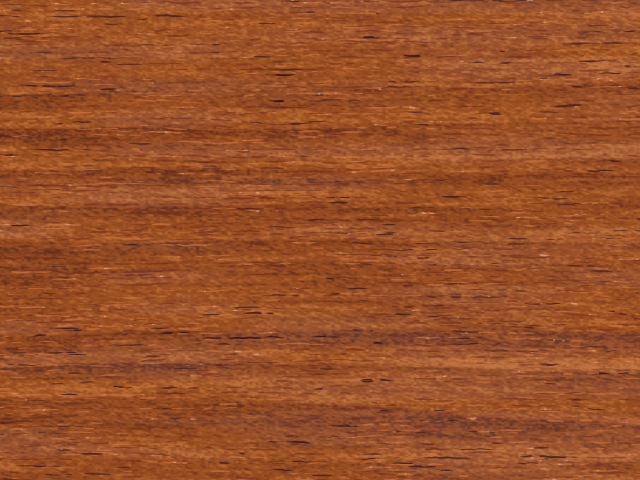
Give the GLSL for this texture, as a WebGL 1 fragment shader.

```glsl
precision highp float;
// Polished reddish-brown wood with horizontal growth bands, pores and pale flecks.

uniform vec2 u_resolution;

float hash(vec2 p) {
  vec3 q = fract(vec3(p.xyx) * 0.1031);
  q += dot(q, q.yzx + 33.33);
  return fract((q.x + q.y) * q.z);
}

float noise(vec2 p) {
  vec2 i = floor(p), f = fract(p);
  f = f * f * (3.0 - 2.0 * f);
  return mix(mix(hash(i), hash(i + vec2(1.0, 0.0)), f.x),
             mix(hash(i + vec2(0.0, 1.0)), hash(i + vec2(1.0, 1.0)), f.x), f.y);
}

// Growth bands: crisp dark upper edge, fading to light further down.
float growthBands(vec2 p) {
  float v = p.y * 9.0 + 1.8 * noise(vec2(p.x * 0.3, p.y * 6.0 + 7.0))
          + 0.2 * noise(p * vec2(4.0, 14.0));
  float band = floor(v);
  float depth = 1.0 - fract(v);
  float ramp = smoothstep(-0.2, 0.8, depth) * (1.0 - smoothstep(0.92, 1.0, depth));
  float strength = 0.3 + 0.7 * hash(vec2(band, 4.0));
  return (ramp - 0.55) * strength;
}

// Thin tapered dashes, one per stretched cell, kept with the given chance.
float dashes(vec2 p, vec2 cells, float chance, float seed) {
  p.y += 0.004 * noise(p * vec2(18.0, 8.0) + seed) + 0.002 * noise(p * vec2(75.0, 20.0));
  vec2 q = p * cells + seed;
  q.x += 17.0 * hash(vec2(floor(q.y), seed));
  vec2 id = floor(q), f = fract(q) - 0.5;
  float halfLength = mix(0.15, 0.48, hash(id + seed + 9.0));
  float along = f.x / halfLength;
  float taper = sqrt(max(0.0, 1.0 - along * along));
  float offset = 0.3 * (hash(id + seed + 21.0) - 0.5);
  float halfWidth = taper * mix(0.0009, 0.0022, hash(id + seed + 5.0)) * cells.y;
  float blur = 0.0014 * cells.y;
  float line = 1.0 - smoothstep(halfWidth - blur, halfWidth + blur, abs(f.y - offset));
  float broken = smoothstep(0.25, 0.6, noise(p * vec2(60.0, 80.0) + seed));
  float cluster = smoothstep(0.3, 0.75, noise(p * vec2(2.0, 9.0) + seed * 3.0));
  return line * smoothstep(0.0, 0.4, taper) * broken
       * step(hash(id + seed), chance * (0.35 + cluster));
}

vec3 woodColor(float tone) {
  vec3 color = mix(vec3(0.40, 0.19, 0.12), vec3(0.59, 0.295, 0.125), smoothstep(-0.1, 0.5, tone));
  return mix(color, vec3(0.74, 0.43, 0.20), smoothstep(0.4, 1.08, tone));
}

void main() {
  vec2 p = gl_FragCoord.xy / u_resolution.y;
  float aspect = u_resolution.x / u_resolution.y;

  // Slow waviness shared by all the grain.
  vec2 w = p;
  w.y += 0.014 * noise(p * vec2(1.4, 3.0)) + 0.004 * noise(p * vec2(6.0, 12.0));

  // Tone from broad bands down to short fibres.
  float tone = 0.46 + 0.46 * growthBands(w);
  tone += 0.26 * (noise(w * vec2(1.2, 30.0)) - 0.5);
  tone += 0.26 * (noise(w * vec2(3.0, 85.0) + 31.0) - 0.5);
  tone += 0.30 * (noise(w * vec2(8.0, 170.0) + 57.0) - 0.5);
  vec2 slanted = vec2(p.x + 0.3 * p.y, p.y + 0.15 * p.x);
  tone += 0.42 * (noise(slanted * vec2(90.0, 250.0)) - 0.5);
  tone += 0.38 * (noise(p * vec2(170.0, 290.0) + 50.0) - 0.5);
  tone += 0.08 * (p.x / aspect - 0.5);
  vec3 color = woodColor(tone);

  // Dull sheen, stronger towards the right.
  float sheen = smoothstep(0.45, 0.9, noise(w * vec2(3.0, 30.0) + 80.0) + 0.2 * p.x / aspect);
  color += vec3(0.005, 0.022, 0.05) * sheen;

  // Reddish streaks, pale flecks and dark violet pores.
  float red = 0.0, pale = 0.0, dark = 0.0;
  for (int i = 0; i < 3; i++) {
    float k = float(i);
    vec2 cells = vec2(4.0 + 4.5 * k, 70.0 + 10.0 * k);
    red = max(red, dashes(w, cells, 0.36, 11.0 + 7.0 * k));
    pale = max(pale, dashes(w, cells * vec2(1.2, 1.0), 0.22, 43.0 + 7.0 * k));
    dark = max(dark, dashes(w, cells * vec2(1.2, 1.0), 0.12, 83.0 + 7.0 * k));
  }
  color = mix(color, vec3(0.44, 0.17, 0.11), 0.6 * red);
  color = mix(color, vec3(0.80, 0.45, 0.24), 0.7 * pale);
  float depth = mix(0.3, 1.0, noise(w * vec2(5.0, 40.0) + 13.0));
  color = mix(color, vec3(0.20, 0.09, 0.13), depth * dark);

  // Rare glints on the pale flecks.
  float glint = pale * smoothstep(0.78, 0.92, noise(p * vec2(110.0, 150.0) + 5.0));
  color = mix(color, vec3(0.88, 0.70, 0.60), 0.6 * glint);

  gl_FragColor = vec4(color, 1.0);
}
```
